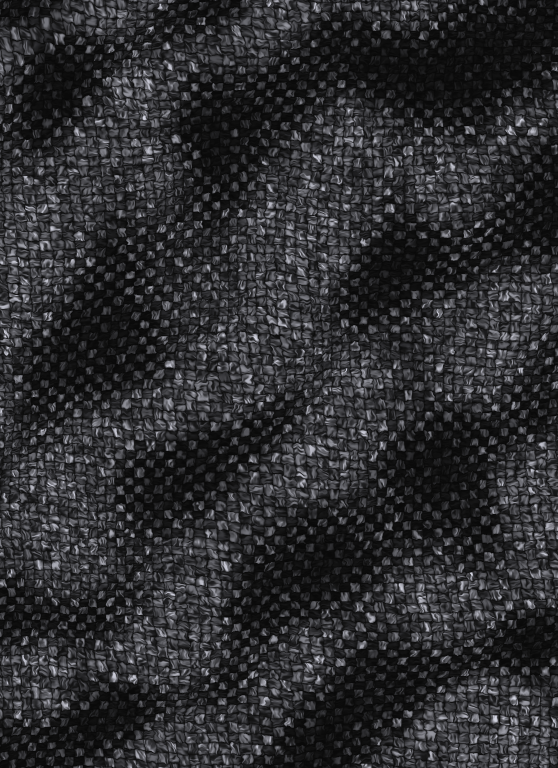
A WebGL 2 fragment shader for this texture:

```glsl
#version 300 es
precision highp float;

uniform vec2 u_resolution;
out vec4 outColor;

const vec2 THREADS = vec2(76.0, 86.0);      // threads per canvas height
const vec2 FOLD_NORMAL = vec2(-0.62, 0.78);
const vec2 CREASE_NORMAL = vec2(0.88, 0.47);

float hash(vec2 p) {
    vec3 q = fract(p.xyx * vec3(0.1031, 0.1030, 0.0973));
    q += dot(q, q.yzx + 33.33);
    return fract((q.x + q.y) * q.z);
}

float noise(vec2 p) {
    vec2 i = floor(p);
    vec2 f = fract(p);
    f = f * f * (3.0 - 2.0 * f);
    float low = mix(hash(i), hash(i + vec2(1.0, 0.0)), f.x);
    float high = mix(hash(i + vec2(0.0, 1.0)), hash(i + 1.0), f.x);
    return mix(low, high, f.y);
}

// Two independent noise channels, centred on zero
vec2 noisePair(vec2 p) {
    return vec2(noise(p + 11.3), noise(p + 47.9)) - 0.5;
}

float foldPhase(vec2 p, vec2 normal, float rate, float seed) {
    vec2 bent = p + 0.25 * noisePair(p * 3.7 + seed) + 0.06 * noisePair(p * 9.0 + seed);
    return dot(bent, normal) * rate;
}

// Slope towards the light: about -1 in creases, +1 on lit flanks
float foldSlope(vec2 p, float phase) {
    float crease = sin(foldPhase(p, CREASE_NORMAL, 25.0, 31.0));
    float lumps = 0.6 * noise(p * 6.0 + 3.7) + 0.4 * noise(p * 13.0 + 8.1);
    return 0.58 * sin(phase) + 0.36 * crease + 1.2 * (lumps - 0.5);
}

// Coarse and fine strands running along a.x, twisted in every float
float fibres(vec2 a, vec2 cell, float seed) {
    float twist = 0.8 * (hash(cell + 5.7) - 0.5);
    vec2 strand = vec2(a.x, a.y + twist * a.x);
    vec2 shift = 90.0 * vec2(seed, hash(cell + 21.0));
    float coarse = noise(strand * vec2(1.5, 3.5) + shift);
    float fine = noise(strand * vec2(2.4, 7.0) + shift.yx);
    return smoothstep(0.12, 0.88, 0.4 * coarse + 0.6 * fine);
}

// Rounded float of thread, dipping under its neighbours at both ends
float threadProfile(vec2 a) {
    float body = sqrt(max(0.0, 1.0 - 2.4 * a.y * a.y));
    float side = 1.0 - 0.88 * smoothstep(0.34, 0.56, abs(a.y));
    float ends = 1.0 - 0.6 * smoothstep(0.32, 0.56, abs(a.x));
    return body * side * ends;
}

float cloth(vec2 p) {
    float phase = foldPhase(p, FOLD_NORMAL, 29.0, 4.0);
    float slope = foldSlope(p, phase);

    // Weave grid, pulled by the folds and by uneven yarn
    vec2 pulled = p + 0.026 * noisePair(p * 4.0 + 2.0);
    pulled += 0.006 * FOLD_NORMAL * cos(phase);
    vec2 grid = pulled * THREADS;
    grid += 0.22 * noisePair(grid * 0.7) + 0.24 * noisePair(grid * 3.1);
    vec2 cell = floor(grid);
    vec2 local = fract(grid) - 0.5;
    bool warpOnTop = mod(cell.x + cell.y, 2.0) > 0.5;
    vec2 a = warpOnTop ? local.yx : local;

    // Each thread direction loses the light at a different slope
    float warpLight = smoothstep(-1.40, 0.20, slope);
    float weftLight = smoothstep(-0.55, 0.65, slope);
    float light = warpOnTop ? mix(0.20, 1.0, warpLight) : mix(0.09, 1.0, weftLight);

    float seed = hash(cell);
    float strand = fibres(a, cell, seed);
    float yarn = mix(0.72, 1.28, seed);
    float glint = smoothstep(0.72, 1.0, strand) * smoothstep(0.3, 1.0, seed);
    float tone = 0.33 * yarn * (0.22 + 1.4 * strand) + 0.16 * glint;
    return 0.030 + light * threadProfile(a) * tone;
}

void main() {
    // Four samples per pixel smooth the thread edges
    float tone = 0.0;
    for (int k = 0; k < 4; k++) {
        vec2 offset = vec2(k % 2, k / 2) * 0.4 - 0.2;
        tone += 0.25 * cloth((gl_FragCoord.xy + offset) / u_resolution.y);
    }
    vec3 tint = mix(vec3(1.0), vec3(0.985, 0.99, 1.05), smoothstep(0.04, 0.14, tone));
    outColor = vec4(tone * tint, 1.0);
}
```
